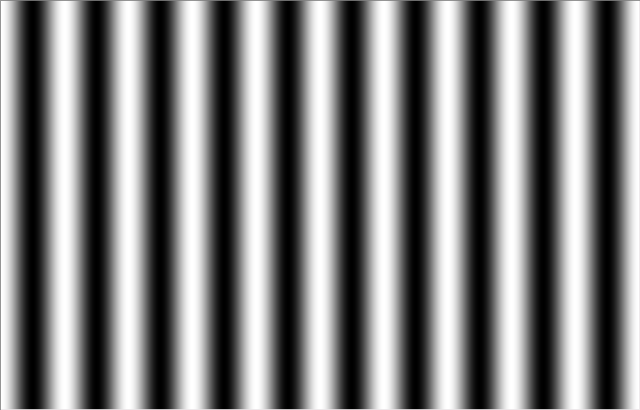
Give the GLSL for this pattern, as a WebGL 2 fragment shader.

```glsl
#version 300 es
precision highp float;
// Ten vertical sine-wave stripes fading between black and white.
// A cosine gives the brightness; a hairline frame, grey at the left and top
// and pale at the right and bottom, closes the edges.

uniform vec2 u_resolution;
out vec4 fragColor;

// Smoothed coverage of a frame line, by distance from its canvas edge
float edgeLine(float dist, float lineWidth, float pixel) {
    return clamp((lineWidth - dist) / pixel + 0.5, 0.0, 1.0);
}

void main() {
    // Units of canvas width
    float pixel = 1.0 / u_resolution.x;
    vec2 p = gl_FragCoord.xy * pixel;
    float height = u_resolution.y * pixel;
    float lineWidth = 0.0013;

    // Ten periods fitted inside the frame, white at both ends
    float across = (p.x - lineWidth) / (1.0 - 2.0 * lineWidth);
    float brightness = 0.5 + 0.5 * cos(6.28319 * 10.0 * across);
    vec3 color = vec3(brightness);

    // Pale frame at right and bottom, then grey at left and top
    float pale = max(edgeLine(1.0 - p.x, lineWidth, pixel),
                     edgeLine(p.y, lineWidth, pixel));
    float grey = max(edgeLine(p.x, lineWidth, pixel),
                     edgeLine(height - p.y, lineWidth, pixel));
    color = mix(color, vec3(0.92, 0.90, 0.91), pale);
    color = mix(color, vec3(0.50), grey);

    fragColor = vec4(color, 1.0);
}
```
